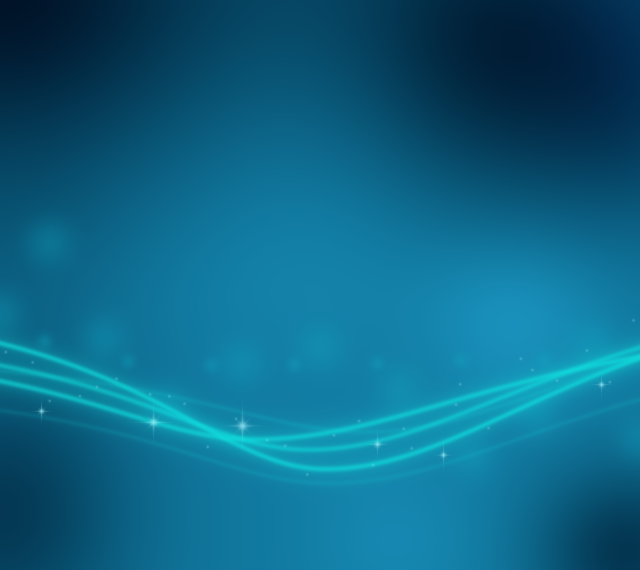
Write a Shadertoy shader that draws this background.

```glsl
// Teal studio backdrop with glowing ribbons, soft orbs and small sparkles.

const vec3 RIBBON_COLOR = vec3(0.06, 0.87, 0.87);
const vec3 ORB_COLOR    = vec3(0.06, 0.65, 0.76);
const vec3 SPARK_COLOR  = vec3(0.62, 0.93, 0.97);
const float CORE_WIDTH  = 0.0045;
const float HALO_WIDTH  = 0.014;
const vec2 BEND_WIDTH   = vec2(0.352, 0.514);  // left and right of the valley
const int ORB_COUNT = 11;
const int DOT_COUNT = 7;
const int MOTE_COUNT = 28;
const int STAR_COUNT = 6;
const float TAU = 6.2831853;

// Each strand: valley x, valley y, left rise, right rise
const int STRAND_COUNT = 5;
const vec4 STRANDS[STRAND_COUNT] = vec4[](
    vec4(0.508, 0.177, 0.327, 0.408),
    vec4(0.397, 0.229, 0.183, 0.251),
    vec4(0.482, 0.211, 0.227, 0.356),
    vec4(0.514, 0.152, 0.188, 0.312),
    vec4(0.573, 0.242, 0.147, 0.320));
const float STRAND_GAIN[STRAND_COUNT] = float[](1.0, 0.95, 0.75, 0.13, 0.15);

float hash(float n) {
    return fract(sin(n * 127.1) * 43758.55);
}

float blob(vec2 p, vec2 center, vec2 radius) {
    vec2 d = (p - center) / radius;
    return exp(-dot(d, d));
}

// Broad light and shade, mapped to a teal ramp
vec3 backdrop(vec2 uv) {
    float light = mix(0.47, 0.30, smoothstep(0.45, 1.05, uv.y));
    light += 0.06 * blob(uv, vec2(0.50, 0.65), vec2(0.25, 0.30));
    light += 0.10 * blob(uv, vec2(0.81, 0.44), vec2(0.14, 0.15));
    light += 0.06 * blob(uv, vec2(0.62, 0.05), vec2(0.15, 0.16));
    light -= 0.23 * blob(uv, vec2(0.00, 1.00), vec2(0.30, 0.32));
    light -= 0.21 * blob(uv, vec2(0.78, 0.88), vec2(0.22, 0.26));
    light -= 0.10 * blob(uv, vec2(1.00, 0.78), vec2(0.15, 0.20));
    light -= 0.06 * blob(uv, vec2(0.00, 0.55), vec2(0.20));
    light -= 0.25 * blob(uv, vec2(0.00, 0.10), vec2(0.20, 0.25));
    light -= 0.26 * blob(uv, vec2(0.98, 0.03), vec2(0.14, 0.15));
    vec3 color = vec3(0.3 * light * light, light, 1.17 * light + 0.07);
    color.b += 0.04 * blob(uv, vec2(1.0, 0.95), vec2(0.15, 0.25));
    return color;
}

// Height of a strand: a valley that levels out to either side
float strandHeight(vec4 strand, float x) {
    float d = x - strand.x;
    float width = d < 0.0 ? BEND_WIDTH.x : BEND_WIDTH.y;
    float rise = d < 0.0 ? strand.z : strand.w;
    return strand.y + rise * d * d / (d * d + width * width);
}

float ribbons(vec2 uv, float pixel) {
    float glow = 0.0;
    float core = max(CORE_WIDTH, pixel);
    for (int i = 0; i < STRAND_COUNT; i++) {
        float d = abs(uv.y - strandHeight(STRANDS[i], uv.x));
        float line = 0.85 * exp(-d * d / (core * core));
        glow += STRAND_GAIN[i] * (line + 0.38 * exp(-d / HALO_WIDTH));
    }
    return glow;
}

// Large soft orbs swaying about a falling line, then smaller dots above the ribbon
float orbs(vec2 uv, vec2 scale) {
    float glow = 0.0;
    for (int i = 0; i < ORB_COUNT; i++) {
        float x = float(i) / float(ORB_COUNT - 1);
        float sway = (0.05 + 0.12 * abs(2.0 * x - 1.0)) * cos(TAU * float(i - 1) / 4.0);
        vec2 center = vec2(x - 0.04 * sin(TAU * x), 0.45 - 0.22 * x + sway);
        glow += 0.38 * blob(uv * scale, center * scale, vec2(0.038));
    }
    for (int i = 0; i < DOT_COUNT; i++) {
        float x = 0.07 + 0.13 * float(i);
        vec2 center = vec2(x, 0.345 + 0.11 * exp(-10.0 * x) + 0.03 * x);
        glow += 0.38 * blob(uv * scale, center * scale, vec2(0.012));
    }
    return glow;
}

// Four long rays with four short diagonal ones
float star(vec2 p, float size) {
    vec2 q = p / size;
    vec2 diagonal = vec2(q.x + q.y, q.x - q.y) * 0.7071;
    float rays = exp(-45.0 * abs(q.x * q.y)) * exp(-2.5 * length(q));
    float shortRays = exp(-60.0 * abs(diagonal.x * diagonal.y)) * exp(-4.0 * length(q));
    return rays + 0.6 * shortRays;
}

float sparkles(vec2 uv, vec2 scale, float pixel) {
    float glow = 0.0;
    for (int i = 0; i < STAR_COUNT; i++) {
        float n = float(i);
        float x = 0.065 + 0.175 * n - 0.018 * n * mod(n + 1.0, 2.0);
        float y = strandHeight(STRANDS[2], x) - 0.02 - 0.045 * cos(TAU * n / 4.3);
        float size = 0.017 + 0.016 * exp(-(n - 1.7) * (n - 1.7));
        glow += star((uv - vec2(x, y)) * scale, size);
    }
    for (int i = 0; i < MOTE_COUNT; i++) {
        float n = float(i);
        float x = (n + hash(n + 1.0)) / float(MOTE_COUNT);
        float y = strandHeight(STRANDS[2], x) + 0.12 * (hash(n + 40.0) - 0.5);
        glow += 0.35 * blob(uv * scale, vec2(x, y) * scale, vec2(max(0.0023, pixel)));
    }
    return glow;
}

void mainImage(out vec4 fragColor, in vec2 fragCoord) {
    vec2 uv = fragCoord / iResolution.xy;
    vec2 scale = vec2(iResolution.x / iResolution.y, 1.0);
    float pixel = 1.0 / iResolution.y;
    vec3 color = backdrop(uv);
    color = mix(color, ORB_COLOR, 1.0 - exp(-orbs(uv, scale)));
    color = mix(color, RIBBON_COLOR, 1.0 - exp(-ribbons(uv, pixel)));
    color = mix(color, SPARK_COLOR, 1.0 - exp(-sparkles(uv, scale, pixel)));
    fragColor = vec4(color, 1.0);
}
```
